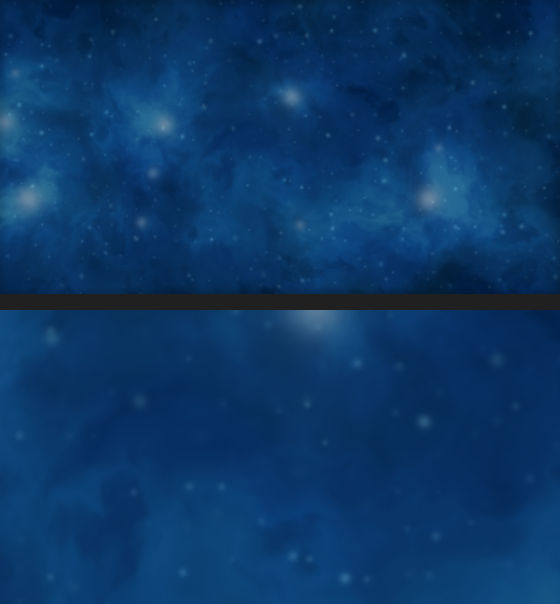
Top, the full canvas; bottom, a detail of the centre.
This texture is drawn by a Shadertoy shader. Its source:

```glsl
// Draws a soft blue nebula with glowing stars and faint star dust.

vec2 hash2(vec2 cell) {
    vec3 q = fract(cell.xyx * vec3(0.1031, 0.1030, 0.0973));
    q += dot(q, q.yzx + 33.33);
    return fract((q.xx + q.yz) * q.zy);
}

float cornerSlope(vec2 cell, vec2 corner, vec2 f) {
    return dot(hash2(cell + corner + 57.0) * 2.0 - 1.0, f - corner);
}

float gradientNoise(vec2 p) {
    vec2 cell = floor(p), f = fract(p);
    vec2 w = f * f * f * (f * (f * 6.0 - 15.0) + 10.0);
    vec2 right = vec2(1, 0), up = vec2(0, 1);
    return mix(mix(cornerSlope(cell, vec2(0), f), cornerSlope(cell, right, f), w.x),
               mix(cornerSlope(cell, up, f), cornerSlope(cell, vec2(1), f), w.x), w.y);
}

float fbm(vec2 p) {
    float sum = 0.0, amplitude = 1.0;
    for (int i = 0; i < 5; i++) {
        sum += amplitude * gradientNoise(p);
        p = mat2(1.6, 1.2, -1.2, 1.6) * p + 7.3;
        amplitude *= 0.55;
    }
    return sum;
}

// One faint, round speck per grid cell, most of them nearly invisible
float starDust(vec2 p, float cells, float radius) {
    vec2 cell = floor(p * cells);
    vec2 center = (cell + 0.2 + 0.6 * hash2(cell + 11.0)) / cells;
    vec2 rnd = hash2(cell + 83.0);
    vec2 d = (p - center) / (radius * mix(0.75, 1.15, rnd.y));
    return rnd.x * rnd.x * rnd.x * exp(-dot(d, d));
}

vec3 nebulaColor(float density) {
    vec3 color = mix(vec3(0.002, 0.115, 0.235), vec3(0.035, 0.205, 0.395), smoothstep(-0.2, 0.55, density));
    color = mix(color, vec3(0.05, 0.28, 0.495), smoothstep(0.4, 0.85, density));
    return mix(color, vec3(0.14, 0.41, 0.57), smoothstep(0.72, 1.25, density));
}

void mainImage(out vec4 fragColor, in vec2 fragCoord) {
    vec2 p = fragCoord / iResolution.y;
    float aspect = iResolution.x / iResolution.y;

    // Cloud density: a bright middle band, warped clouds and dark pockets
    vec2 warp = vec2(fbm(p * 2.0 + 3.1), fbm(p * 2.0 + 19.7));
    float clouds = fbm(p * 2.3 + 0.4 * warp + 5.0);
    float detail = fbm(p * 6.0 + 0.5 * warp + 31.0);
    float band = exp(-pow((p.y - 0.48) / 0.34, 2.0));
    float density = 0.15 + 0.38 * band + 0.75 * clouds + 0.3 * detail;
    density -= 0.3 * smoothstep(0.15, 0.5, detail);

    // Large stars: wide halo feeding the clouds, pale core on top
    float core = 0.0;
    for (float i = 1.0; i < 11.0; i++) {
        vec2 spot = fract(0.5 + i * vec2(0.7549, 0.5698));
        vec2 center = vec2(spot.x * aspect, 0.2 + 0.6 * spot.y);
        float size = pow(0.5 + 0.5 * cos((i - 3.0) * 0.898), 2.0);
        float r = length(p - center + 0.012 * warp);
        float halo = exp(-pow(r / mix(0.05, 0.17, size), 2.0));
        density += mix(0.12, 0.55, size) * halo * (1.0 + 0.9 * detail);
        float glow = exp(-pow(r / mix(0.014, 0.04, size), 2.0));
        core += mix(0.35, 0.75, size) * (glow + 0.22 * exp(-r / mix(0.02, 0.055, size)));
    }

    // Colour, with a slight drift between teal and pure blue
    vec3 color = nebulaColor(density);
    color += vec3(0.015, 0.03, -0.035) * gradientNoise(p * 3.0 + warp + 47.0);
    color = mix(color, vec3(0.44, 0.54, 0.63), min(core, 0.9));

    // Star dust in two sizes
    float dust = starDust(p, 12.0, 0.0075) + 0.6 * starDust(p + 3.7, 21.0, 0.0048);
    color += vec3(0.14, 0.17, 0.14) * dust;

    // Thin, dim margin
    vec2 edge = min(p, vec2(aspect, 1.0) - p);
    color *= mix(0.88, 1.0, smoothstep(0.0, 0.03, min(edge.x, edge.y)));

    fragColor = vec4(color, 1.0);
}
```
